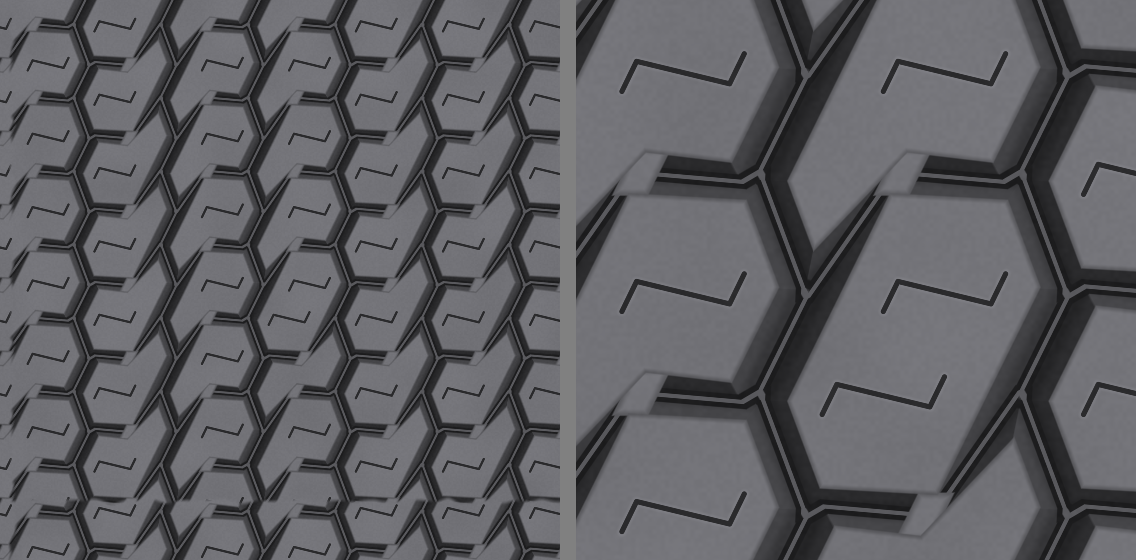
Left, the full canvas; right, a detail of the centre.
Reproduce this texture procedurally as a Shadertoy shader.

```glsl
// Lengths are in column pitches, with y pointing down from the top edge.
const float COLUMNS = 6.427;
const vec2 PITCH = vec2(1.0, 0.842);
const vec2 FIRST_BLOCK = vec2(0.435, 0.091);
const vec2 SIPE_OFFSET = vec2(0.117, -0.197);
const vec2 TIE_OFFSET = vec2(-0.042, 0.184);
const vec2 LONG_SIDE = vec2(0.896, 0.443);
const vec2 LIGHT = vec2(0.8, -0.6);
const vec3 TINT = vec3(1.0, 1.0, 1.045);

const float FACE = 0.452, RIM = 0.35, WALL_LIT = 0.275, WALL_DARK = 0.165, CREASE = 0.11;

float hash(vec2 p) {
    vec3 q = fract(p.xyx * 0.1031);
    q += dot(q, q.yzx + 33.33);
    return fract((q.x + q.y) * q.z);
}

float noise(vec2 p) {
    vec2 i = floor(p), f = fract(p);
    f *= f * (3.0 - 2.0 * f);
    return mix(mix(hash(i), hash(i + vec2(1, 0)), f.x),
               mix(hash(i + vec2(0, 1)), hash(i + vec2(1, 1)), f.x), f.y);
}

float segment(vec2 p, vec2 a, vec2 b) {
    vec2 d = b - a;
    return length(p - a - d * clamp(dot(p - a, d) / dot(d, d), 0.0, 1.0));
}

// Z-shaped slit, folded through its centre
float sipe(vec2 p) {
    if (p.x > 0.0) p = -p;
    vec2 bend = vec2(-0.178, -0.043);
    return min(segment(p, bend, vec2(0.0)), segment(p, vec2(-0.234, 0.072), bend));
}

// Wedge that turns the lower end of a block into a tail
float wedge(vec2 p) {
    p -= vec2(-0.025, 0.109);
    return min(dot(p, vec2(-0.118, 0.993)), dot(p, vec2(0.725, 0.689)));
}

float block(vec2 p, bool fullTop, bool fullBottom) {
    float d = abs(dot(p, vec2(0.055, -0.998))) - 0.571;
    d = max(d, abs(dot(p, vec2(0.937, -0.350))) - 0.5305);
    d = max(d, abs(dot(p, LONG_SIDE)) - 0.338);
    if (!fullTop) d = max(d, wedge(-p));
    if (!fullBottom) d = max(d, wedge(p));
    return d;
}

// Bar that joins a tail to the next block
float tie(vec2 p) {
    return max(abs(dot(p, LONG_SIDE)) - 0.062, abs(p.y) - 0.09);
}

// True where the lower block of a joint keeps its full top
bool fullTopAt(vec2 id) {
    bool leaning = ((13 >> int(clamp(id.x, 0.0, 7.0))) & 1) == 1;
    return leaning && !(id.x == 3.0 && id.y == 5.0);
}

// Distances: nearest block, second block, sipe, tie bar
vec4 tread(vec2 p) {
    p -= FIRST_BLOCK;
    vec2 home = floor(p / PITCH + 0.5);
    vec4 t = vec4(9.0);
    for (int j = -1; j <= 1; j++)
    for (int i = -1; i <= 1; i++) {
        vec2 id = home + vec2(i, j), q = p - id * PITCH;
        bool fullTop = fullTopAt(id), fullBottom = !fullTopAt(id + vec2(0, 1));
        float d = block(q, fullTop, fullBottom);
        t.y = min(t.y, max(t.x, d));
        t.x = min(t.x, d);
        if (fullTop) t.z = min(t.z, sipe(q - SIPE_OFFSET));
        else t.w = min(t.w, tie(q + TIE_OFFSET));
        if (fullBottom) t.z = min(t.z, sipe(q + SIPE_OFFSET));
        else t.w = min(t.w, tie(q - TIE_OFFSET));
    }
    return t;
}

float rubber(vec2 p, float px) {
    vec4 t = tread(p);
    float slope = (tread(p + LIGHT * 0.01).x - t.x) / 0.01;
    float middle = 0.5 * (t.y - t.x);

    // Groove walls, crease and centre ridge
    float tone = mix(WALL_DARK, WALL_LIT, smoothstep(-0.7, 0.8, slope));
    tone *= 1.0 - 0.2 * smoothstep(0.02, 0.07, t.x);
    tone = mix(tone, CREASE, 1.0 - smoothstep(0.024, 0.024 + 1.5 * px, middle));
    tone = mix(tone, RIM, 1.0 - smoothstep(0.006, 0.006 + px, middle));

    // Tie bars, then block faces with a worn rim
    float bar = mix(RIM, FACE, smoothstep(0.0, 0.03, -t.w));
    tone = mix(tone, bar, smoothstep(px, -px, t.w));
    float face = mix(RIM, FACE, smoothstep(0.0, 0.022, -t.x));
    face += 0.03 * (noise(p * 2.3) - 0.5);
    face += 0.03 * (1.0 - smoothstep(0.012, 0.024, t.z));
    face = mix(face, WALL_DARK, 1.0 - smoothstep(0.008, 0.008 + px, t.z));
    return mix(tone, face, smoothstep(px, -px, t.x));
}

void mainImage(out vec4 fragColor, in vec2 fragCoord) {
    vec2 uv = fragCoord / iResolution.xy;
    uv.y = 1.0 - uv.y;
    float px = COLUMNS / iResolution.y;

    // Ragged seams where the pattern wraps
    vec2 ragged = 0.012 * (vec2(noise(uv.yy * 40.0), noise(uv.xx * 30.0)) - 0.5);
    vec2 seam = smoothstep(vec2(0.028, 0.89), vec2(0.018, 0.9), uv + ragged);
    float tone = 0.0;
    for (int k = 0; k < 4; k++) {
        vec2 side = vec2(k & 1, k >> 1);
        vec2 share = mix(1.0 - seam, seam, side);
        float weight = share.x * share.y;
        if (weight > 0.001) tone += weight * rubber((uv + side * vec2(1, -1)) * COLUMNS, px);
    }
    tone += 0.018 * (noise(uv * 400.0) - 0.5);
    fragColor = vec4(tone * TINT, 1.0);
}
```
